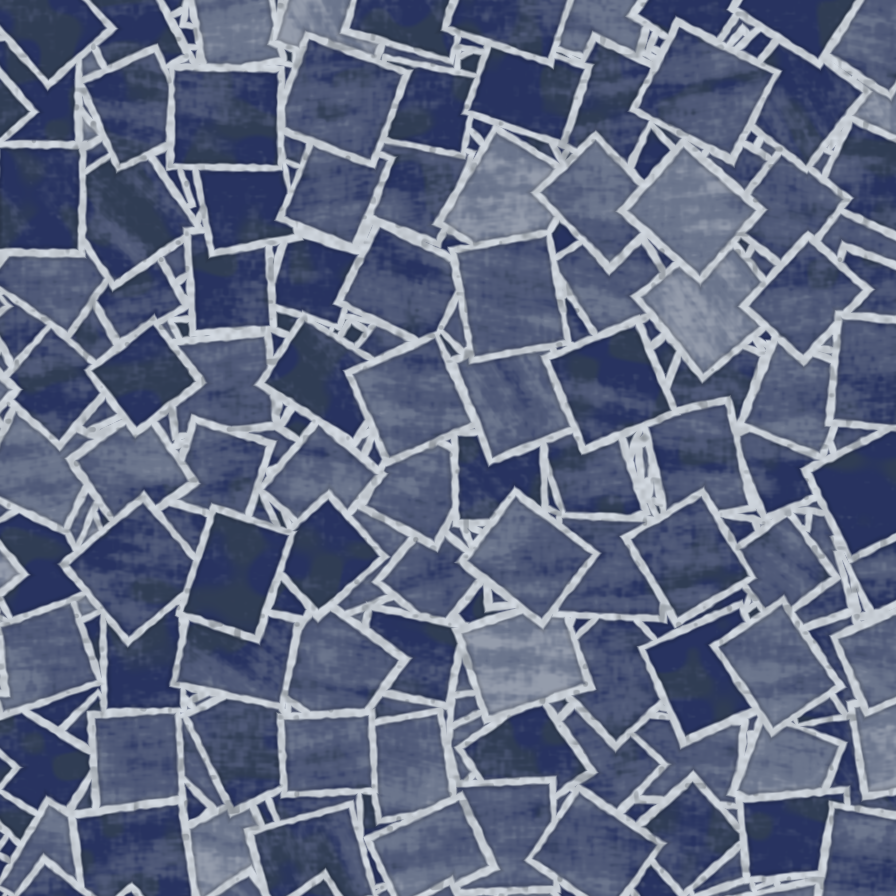
Give the GLSL for this texture, as a WebGL 2 fragment shader.

```glsl
#version 300 es
precision highp float;
// Irregular mosaic of worn blue denim tiles with pale, rough grout.

uniform vec2 u_resolution;
out vec4 fragColor;

const float TILES = 9.6;          // tiles across the canvas
const float JITTER = 0.34;        // scatter of the tile centres
const float TURN = 2.2;           // slow drift of the tile direction
const float WOBBLE = 0.35;        // extra turn of each tile
const float DIAGONAL_SHARE = 0.14;
const float GROUT = 0.040;        // half width, in tiles
const float SOFTNESS = 0.017;     // edge blur, in tiles
const float GRAIN = 0.30;
const vec3 NAVY = vec3(0.155, 0.20, 0.375);
const vec3 SLATE = vec3(0.19, 0.24, 0.33);
const vec3 DENIM = vec3(0.31, 0.35, 0.47);
const vec3 FADED = vec3(0.42, 0.46, 0.55);
const vec3 PALE = vec3(0.58, 0.61, 0.67);
const vec3 GROUT_COLOR = vec3(0.78, 0.805, 0.835);

float hash(vec2 p) {
    return fract(sin(dot(p, vec2(127.1, 311.7))) * 43758.5453);
}

float noise(vec2 p) {
    vec2 i = floor(p), f = fract(p);
    f = f * f * (3.0 - 2.0 * f);
    return mix(mix(hash(i), hash(i + vec2(1, 0)), f.x),
               mix(hash(i + vec2(0, 1)), hash(i + vec2(1, 1)), f.x), f.y);
}

float fbm(vec2 p) {
    float sum = 0.0, amplitude = 0.533;
    for (int i = 0; i < 4; i++) {
        sum += amplitude * noise(p);
        p = p * 2.03 + 17.3;
        amplitude *= 0.5;
    }
    return sum;
}

vec2 rotate(vec2 p, float a) {
    float c = cos(a), s = sin(a);
    return vec2(c * p.x - s * p.y, s * p.x + c * p.y);
}

// Signed distance to one turned rectangle; the lower layer fills the gaps.
float tileDistance(vec2 p, vec2 cell, vec2 seed, bool lower) {
    vec2 jitter = vec2(hash(seed + 1.3), hash(seed + 5.9)) - 0.5;
    float angle = (noise(cell * 0.33 + 4.0) - 0.5) * TURN
                + (hash(seed + 3.7) - 0.5) * WOBBLE;
    angle += 0.75 * step(hash(seed + 8.1), DIAGONAL_SHARE);
    vec2 size = mix(vec2(0.42), vec2(0.60), vec2(hash(seed + 2.2), hash(seed + 6.4)));
    if (lower) {
        jitter *= 0.4;
        size = vec2(0.87);
    }
    vec2 q = abs(rotate(p - cell - 0.5 - jitter * JITTER, angle)) - size;
    return max(q.x, q.y);
}

// Cloth: horizontal fading, soft clouds and fine threads.
vec3 denim(vec2 uv, vec2 seed) {
    float tone = hash(seed + 11.0);
    float tilt = (hash(seed + 12.0) - 0.5) * 0.5;
    tilt += 0.9 * step(0.86, hash(seed + 13.0));
    vec2 cloth = rotate(uv, tilt) + seed * 3.17;
    float streaks = fbm(cloth * vec2(9.0, 48.0));
    float clouds = fbm(cloth * 22.0 + 31.0);
    float threads = 0.5 * noise(uv * vec2(230.0, 95.0)) + 0.5 * noise(uv * vec2(120.0, 260.0));
    float wear = mix(0.06, 0.70, tone) + 0.22 * step(0.91, tone);
    float variation = mix(0.45, 1.0, smoothstep(0.05, 0.4, tone));
    wear += variation * (0.75 * (streaks - 0.5) + 0.45 * (clouds - 0.5));
    wear += GRAIN * (threads - 0.5);
    vec3 dark = mix(NAVY, SLATE, smoothstep(0.48, 0.68, noise(cloth * 30.0 + 7.0)));
    vec3 color = mix(dark, DENIM, smoothstep(0.10, 0.46, wear));
    color = mix(color, FADED, smoothstep(0.44, 0.74, wear));
    return mix(color, PALE, smoothstep(0.74, 1.10, wear));
}

void main() {
    vec2 uv = gl_FragCoord.xy / u_resolution.y;
    vec2 p = uv * TILES;

    // Find the uppermost rectangle at this point.
    float dist[18];
    float rank[18];
    float topRank = -1.0;
    vec2 topSeed = vec2(0.0);
    for (int i = 0; i < 18; i++) {
        bool lower = i >= 9;
        vec2 q = p + (lower ? 0.5 : 0.0);
        vec2 cell = floor(q) + vec2(i % 3, (i / 3) % 3) - 1.0;
        vec2 seed = cell + (lower ? 57.0 : 0.0);
        dist[i] = tileDistance(q, cell, seed, lower);
        rank[i] = hash(seed + 9.5) + (lower ? 0.0 : 1.0);
        if (dist[i] < 0.0 && rank[i] > topRank) {
            topRank = rank[i];
            topSeed = seed;
        }
    }

    // Distance to the nearest visible seam.
    float seam = 1.0;
    for (int i = 0; i < 18; i++)
        if (rank[i] >= topRank) seam = min(seam, abs(dist[i]));

    // Rough grout over cloth with a slight shadow at the rim.
    float width = GROUT * mix(0.75, 1.25, noise(p * 2.3)) + 0.018 * (noise(p * 14.0) - 0.5);
    float grout = 1.0 - smoothstep(width - SOFTNESS, width + SOFTNESS, seam);
    vec3 cloth = denim(uv, topSeed);
    cloth *= 1.0 - 0.16 * (1.0 - smoothstep(width, width + 0.06, seam));
    float flecks = smoothstep(0.70, 0.92, noise(p * 11.0 + 40.0));
    vec3 mortar = GROUT_COLOR * (0.93 + 0.14 * noise(p * 18.0)) - 0.16 * flecks;
    fragColor = vec4(mix(cloth, mortar, grout), 1.0);
}
```
